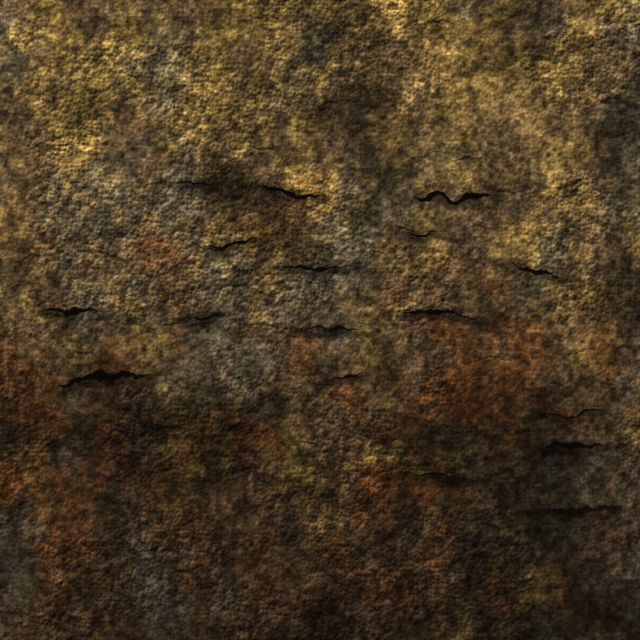
Give the GLSL for this texture, as a WebGL 1 fragment shader.

```glsl
precision highp float;
// Weathered rock face: ochre crust above, rust and dark soil below.
// Layered noise paints the stains, cellular noise makes chunks and grit,
// the slope of that relief is lit from the upper left, and slits cut ledges.
uniform vec2 u_resolution;

const vec3 UMBER = vec3(0.315, 0.250, 0.165);
const vec3 SOIL  = vec3(0.255, 0.190, 0.125);
const vec3 OCHRE = vec3(0.455, 0.365, 0.190);
const vec3 RUST  = vec3(0.385, 0.225, 0.115);
const vec3 SLATE = vec3(0.300, 0.280, 0.225);
const vec3 PIT   = vec3(0.040, 0.028, 0.018);

float hash(vec2 p) {
  vec3 q = fract(p.xyx * 0.1031);
  q += dot(q, q.yzx + 33.33);
  return fract((q.x + q.y) * q.z);
}

vec2 hash2(vec2 p) {
  return vec2(hash(p), hash(p + 71.7));
}

float valueNoise(vec2 p) {
  vec2 i = floor(p), f = fract(p);
  f = f * f * (3.0 - 2.0 * f);
  vec2 o = vec2(1.0, 0.0);
  return mix(mix(hash(i), hash(i + o), f.x),
             mix(hash(i + o.yx), hash(i + o.xx), f.x), f.y);
}

float fbm(vec2 p) {
  float sum = 0.0, amplitude = 0.52;
  for (int i = 0; i < 5; i++) {
    sum += amplitude * valueNoise(p);
    p = mat2(1.6, 1.2, -1.2, 1.6) * p + 17.3;
    amplitude *= 0.5;
  }
  return sum;
}

// Rounded bump around the nearest scattered point
float bumps(vec2 p) {
  vec2 cell = floor(p);
  float nearest = 2.0;
  for (int y = -1; y <= 1; y++) {
    for (int x = -1; x <= 1; x++) {
      vec2 id = cell + vec2(x, y);
      nearest = min(nearest, length(id + hash2(id) - p));
    }
  }
  return 1.0 - nearest;
}

// Height of the rock: ridges, creased chunks, pebbles and grit in loose patches
float relief(vec2 uv) {
  vec2 warped = uv + 0.035 * (vec2(fbm(uv * 15.0), fbm(uv * 15.0 + 50.0)) - 0.5);
  float ridges = 1.0 - abs(2.0 * fbm(warped * vec2(9.0, 16.0)) - 1.0);
  float loose = smoothstep(0.38, 0.62, fbm(uv * 9.0 + 31.0));
  return 1.2 * ridges + 0.9 * bumps(warped * vec2(13.0, 21.0))
       + mix(0.15, 0.75, loose) * bumps(warped * 62.0)
       + mix(0.3, 0.55, loose) * bumps(uv * 150.0);
}

// Ragged, tapering, nearly level slits, one candidate per grid cell
float slits(vec2 uv, vec2 count, float maxLength, float seed, float blur) {
  vec2 cell = floor(uv * count);
  float jag = 0.026 * (fbm(uv * vec2(38.0, 20.0) + seed) - 0.5);
  float ragged = 1.7 * fbm(uv * vec2(70.0, 45.0)) - 0.1;
  float mask = 0.0;
  for (int y = -1; y <= 1; y++) {
    for (int x = -1; x <= 1; x++) {
      vec2 id = cell + vec2(x, y);
      vec2 place = hash2(id + seed), shape = hash2(id + seed + 37.0);
      vec2 d = uv - (id + 0.15 + 0.7 * place) / count;
      d.y += jag - d.x * 0.4 * (place.x - 0.5);
      float halfLength = maxLength * mix(0.25, 1.0, shape.x * shape.x);
      float t = d.x / halfLength;
      float thickness = halfLength * mix(0.03, 0.13, shape.y) * (1.0 - t * t) * ragged;
      float slit = 1.0 - smoothstep(-0.001, blur, abs(d.y) - thickness);
      mask = max(mask, slit * step(0.5, hash(id + seed + 91.0)));
    }
  }
  return mask;
}

// Mineral stains with grainy borders, ordered roughly by height on the wall
vec3 stains(vec2 uv) {
  float level = uv.y + 0.5 * (fbm(uv * 4.0 + 5.0) - 0.5);
  float grain = 0.45 * (fbm(uv * vec2(48.0, 38.0) + 21.0) - 0.5);
  float ochre = smoothstep(0.42, 0.76, fbm(uv * vec2(15.0, 11.0) + 12.0) + grain + 0.3 * (level - 0.58));
  float rustBand = 1.0 - smoothstep(0.05, 0.4, abs(level - 0.33));
  float rust = rustBand * smoothstep(0.42, 0.7, fbm(uv * vec2(17.0, 13.0) + 43.0) - grain);
  float slate = smoothstep(0.50, 0.72, fbm(uv * vec2(8.0, 7.0) + 67.0) - 0.6 * grain);
  vec3 color = mix(SOIL, UMBER, smoothstep(0.1, 0.6, level));
  color = mix(color, OCHRE, 0.8 * ochre);
  color = mix(color, RUST, 0.7 * rust);
  return mix(color, SLATE, 0.6 * slate);
}

void main() {
  vec2 uv = gl_FragCoord.xy / u_resolution;
  vec3 color = stains(uv);

  // Mottling: fine speckle, short drips and broad dark blotches
  color *= 0.3 + 1.4 * fbm(uv * 120.0);
  color *= 0.6 + 0.8 * fbm(uv * vec2(48.0, 24.0) + 8.0);
  color *= mix(0.66, 1.1, smoothstep(0.3, 0.56, fbm(uv * 6.0 + 83.0)));
  color *= mix(0.78, 1.18, smoothstep(0.05, 0.8, uv.y));

  // Light from the upper left on the slopes
  float slope = relief(uv) - relief(uv + vec2(-0.0013, 0.0023));
  color *= clamp(1.0 + 1.4 * slope, 0.22, 1.9);

  // Ledges: soft shade beneath, then the dark openings
  float zone = smoothstep(0.1, 0.25, uv.y) * (1.0 - smoothstep(0.78, 0.9, uv.y));
  float shade = slits(uv + vec2(0.0, 0.005), vec2(5.0, 9.0), 0.08, 3.0, 0.014);
  float large = slits(uv, vec2(5.0, 9.0), 0.08, 3.0, 0.002);
  float small = slits(uv, vec2(13.0, 19.0), 0.024, 57.0, 0.002);
  color *= 1.0 - 0.4 * zone * shade;
  color = mix(color, PIT, zone * max(0.92 * large, 0.5 * small));

  gl_FragColor = vec4(color * 0.86, 1.0);
}
```
